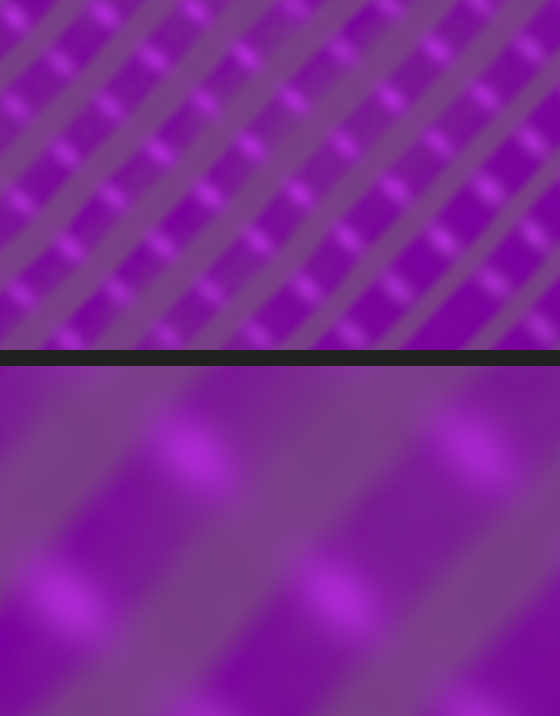
Top: the whole. Bottom: its middle third, enlarged.
A Shadertoy shader for this pattern:

```glsl
// Soft purple plaid: a tilted grid of deep violet stripes between dusky bands,
// with a glowing bar at each place where a thin cross thread meets a stripe.
// Stripes are repeated with floor; value noise adds drift, haze and fading.

const vec3 DUSK   = vec3(0.470, 0.238, 0.530);
const vec3 VIOLET = vec3(0.480, 0.000, 0.618);
const vec3 GLOW   = vec3(0.675, 0.155, 0.825);

const vec2 PITCH  = vec2(0.1896, 0.1870);  // stripe and thread spacing, in canvas heights
const vec2 ORIGIN = vec2(0.0600, -0.0080); // centre of one crossing

float hash(vec2 p) {
    return fract(sin(dot(p, vec2(127.1, 311.7))) * 43758.5453);
}

float valueNoise(vec2 p) {
    vec2 i = floor(p);
    vec2 f = fract(p);
    f = f * f * (3.0 - 2.0 * f);
    float low  = mix(hash(i), hash(i + vec2(1, 0)), f.x);
    float high = mix(hash(i + vec2(0, 1)), hash(i + vec2(1, 1)), f.x);
    return mix(low, high, f.y);
}

float bell(float x, float width) {
    return exp(-0.5 * x * x / (width * width));
}

// x runs across the stripes, y along them; both start at the top left corner
vec2 weaveSpace(vec2 p) {
    p.y = 1.0 - p.y;
    return vec2(dot(p, vec2(0.73, 0.68)), dot(p, vec2(0.68, -0.73)));
}

// Stripes are slimmest left of the middle and broadest at the lower right
float stripeHalfWidth(float across) {
    return 0.26 + 0.08 * smoothstep(0.9, 1.5, across)
                + 0.04 * smoothstep(0.6, 0.2, across);
}

float stripeMask(float offset, float halfWidth) {
    return 1.0 - smoothstep(halfWidth - 0.11, halfWidth + 0.11, abs(offset));
}

// Dusky veil over the stripes: patchy, heavier on one side, clear at lower right
float haze(vec2 weave, float offset) {
    float patches = valueNoise(weave * 7.0 + 3.7);
    float grain   = valueNoise(weave * 46.0) - 0.5;
    float side    = offset * smoothstep(0.45, 0.65, weave.x)
                           * smoothstep(1.05, 0.85, weave.x);
    float veil    = 0.34 + 0.5 * (patches - 0.5) + 1.1 * side + 0.12 * grain;
    return clamp(veil, 0.0, 0.75) * (1.0 - 0.9 * smoothstep(1.05, 1.4, weave.x));
}

// Threads die out in the lower right corner
float threadPresence(vec2 weave) {
    return 1.0 - smoothstep(1.43, 1.50, weave.x) * smoothstep(0.31, 0.24, weave.y);
}

void mainImage(out vec4 fragColor, in vec2 fragCoord) {
    vec2 weave = weaveSpace(fragCoord / iResolution.y);

    // Repeat the grid with a slight uneven drift
    vec2 drift = vec2(valueNoise(weave * 5.0), valueNoise(weave * 5.0 + 19.0)) - 0.5;
    vec2 grid  = (weave + 0.018 * drift - ORIGIN) / PITCH;
    vec2 cell  = floor(grid + 0.5);
    vec2 local = grid - cell;

    // Violet stripes, veiled by haze and by the thin cross threads
    float stripe   = stripeMask(local.x, stripeHalfWidth(weave.x));
    float presence = threadPresence(weave);
    float thread   = bell(local.y, 0.14) * presence;
    float veil     = max(haze(weave, local.x), 0.5 * thread);
    vec3 color     = mix(DUSK, VIOLET, stripe * (1.0 - veil));

    // Glowing bars where threads cross stripes
    float strength = mix(0.72, 1.0, hash(cell + 5.0));
    float bar = bell(local.x + 0.02, 0.19) * bell(local.y, 0.115);
    color = mix(color, GLOW, bar * strength * presence);

    // Faint cloth mottling
    color += 0.012 * (valueNoise(weave * 30.0 + 8.0) - 0.5);
    fragColor = vec4(color, 1.0);
}
```
